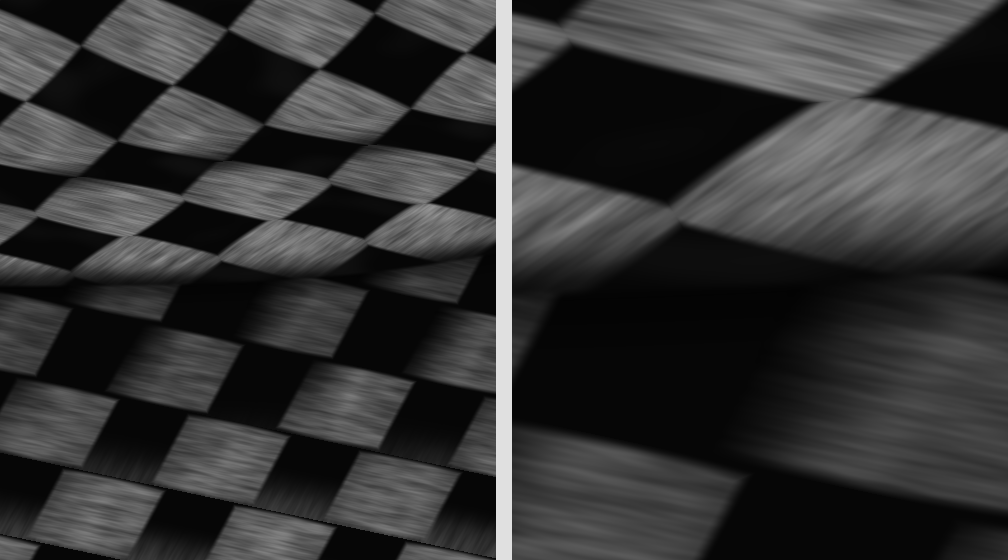
Left, the full canvas; right, a detail of the centre.
Write a WebGL 1 fragment shader that draws this texture.

```glsl
precision highp float;
// Checkered woven strips in grey and black: a folded layer above a flat layer.

uniform vec2 u_resolution;

// Lengths are fractions of the canvas height, with y pointing down.
const float BLACK = 0.024;
const float SOFT_EDGE = 0.035;                   // edge blur, in cells
const float FIBRE_CONTRAST = 0.36;

// Flat layer: sheared checkerboard
const vec2 FLAT_ORIGIN = vec2(0.3945, 0.820);
const vec2 WEFT = vec2(0.153, 0.0326);
const vec2 WARP = vec2(-0.0703, 0.130);
const vec2 FLAT_HALF_TILE = vec2(0.585, 0.475);
const vec2 FLAT_LEVELS = vec2(0.26, 0.39);       // near the fold, at the bottom

// Folded layer: rows of diamonds that compress toward the fold
const float FOLD_TILT = 0.11;
const float FOLD_PIVOT = 0.39;
const float FIRST_ROW = 0.055;
const float ROW_STEP = 0.177;
const float BEND_Y = 0.232;
const float BEND_SQUEEZE = 3.08;
const float COLUMN_START = 0.276;
const float COLUMN_STEP = 0.262;
const float ROW_SHIFT = 0.065;
const float BEND_SHIFT = 0.052;
const float FOLDED_LEVEL = 0.42;

float hash(vec2 p) {
  vec3 q = fract(vec3(p.xyx) * 0.1031);
  q += dot(q, q.yzx + 33.33);
  return fract((q.x + q.y) * q.z);
}

float lattice(vec2 cell, vec2 offset) {
  float angle = 6.2832 * hash(cell);
  return dot(vec2(cos(angle), sin(angle)), offset);
}

float gradientNoise(vec2 p) {
  vec2 i = floor(p), f = fract(p);
  vec2 w = f * f * f * (f * (f * 6.0 - 15.0) + 10.0);
  vec2 e = vec2(1.0, 0.0);
  return mix(mix(lattice(i, f), lattice(i + e, f - e), w.x),
             mix(lattice(i + e.yx, f - e.yx), lattice(i + 1.0, f - 1.0), w.x), w.y);
}

// Brushed strands; x runs along the fibres and y across them.
float fibres(vec2 p) {
  float n = gradientNoise(p * vec2(1.6, 9.0))
          + 0.8 * gradientNoise(p * vec2(2.5, 23.0) + 17.0)
          + 0.4 * gradientNoise(p * vec2(5.0, 44.0) + 41.0)
          + 0.35 * gradientNoise(p * vec2(4.5, 0.8) + 73.0);
  return 1.0 + FIBRE_CONTRAST * n;
}

float coverage(float d) {
  return 1.0 - smoothstep(-SOFT_EDGE, SOFT_EDGE, d);
}

float foldLine(float x) {
  return 0.511 - 0.085 * x * x * x;
}

float flatLayer(vec2 p) {
  vec2 d = p - FLAT_ORIGIN;
  float area = WEFT.x * WARP.y - WEFT.y * WARP.x;
  vec2 uv = vec2(d.x * WARP.y - d.y * WARP.x, WEFT.x * d.y - WEFT.y * d.x) / area;
  float row = floor(uv.y + 0.5);
  float column = floor((uv.x - row) * 0.5 + 0.5);
  vec2 local = vec2(uv.x - row - 2.0 * column, uv.y - row);

  // Pale tile, with shade at its left side near the fold
  vec2 gap = abs(local) - FLAT_HALF_TILE;
  gap.y += 0.06 * local.x * local.x;
  float level = mix(FLAT_LEVELS.x, FLAT_LEVELS.y, smoothstep(0.52, 0.92, p.y));
  level *= 0.92 + 0.16 * hash(vec2(column, row) + 50.0);
  float leftShade = smoothstep(-0.75, 0.05, local.x);
  level *= mix(leftShade, 0.85 + 0.15 * leftShade, smoothstep(0.6, 0.8, p.y));
  float pale = level * (1.0 - 0.5 * local.x * local.x) * fibres(uv);

  // Dark tile, with a sheen of crossing strands at its lower end
  float sheen = smoothstep(-0.1, 0.5, local.y) * smoothstep(0.70, 0.95, p.y);
  float dark = BLACK + 0.19 * sheen * fibres(uv.yx + 9.0);

  float shadow = smoothstep(-0.01, 0.05, p.y - foldLine(p.x));
  return mix(dark, pale, coverage(max(gap.x, gap.y))) * mix(0.5, 1.0, shadow);
}

float foldedLayer(vec2 p) {
  float y = p.y + FOLD_TILT * (p.x - FOLD_PIVOT);
  float t = (y - FIRST_ROW) / ROW_STEP + max(y - BEND_Y, 0.0) * BEND_SQUEEZE * 1.7 / 1.7 * 1.0;
  float shift = COLUMN_START + ROW_SHIFT * t + BEND_SHIFT * smoothstep(1.0, 2.0, t);
  vec2 st = vec2((p.x - shift) / COLUMN_STEP, t);
  vec2 tile = floor(st + 0.5);
  vec2 a = abs(st - tile);
  float widen = 0.04 * step(1.5, tile.y);
  float diamond = a.x + a.y - 0.5 - widen - 0.3 * a.x * a.y;

  // Fibres turn to the other diagonal in the last rows
  vec2 along = vec2(st.x + st.y, st.x - st.y);
  float strands = fibres(tile.y > 2.5 ? along.yx : along);
  float level = FOLDED_LEVEL * (0.93 + 0.14 * hash(tile + 20.0));
  level *= 1.0 - 0.9 * a.x * a.x;
  float valley = (t - 1.5) / 0.2;
  level *= 1.0 - 0.65 * exp(-valley * valley);
  float haze = 0.035 * smoothstep(0.0, 0.5, gradientNoise(st * 2.0 + 5.0));

  float lit = smoothstep(0.0, 0.05, foldLine(p.x) - p.y);
  return mix(BLACK + haze, level * strands, coverage(diamond) * mix(0.1, 1.0, lit));
}

void main() {
  vec2 p = vec2(gl_FragCoord.x, u_resolution.y - gl_FragCoord.y) / u_resolution.y;
  float edge = smoothstep(-0.004, 0.004, p.y - foldLine(p.x));
  gl_FragColor = vec4(vec3(mix(foldedLayer(p), flatLayer(p), edge)), 1.0);
}
```
